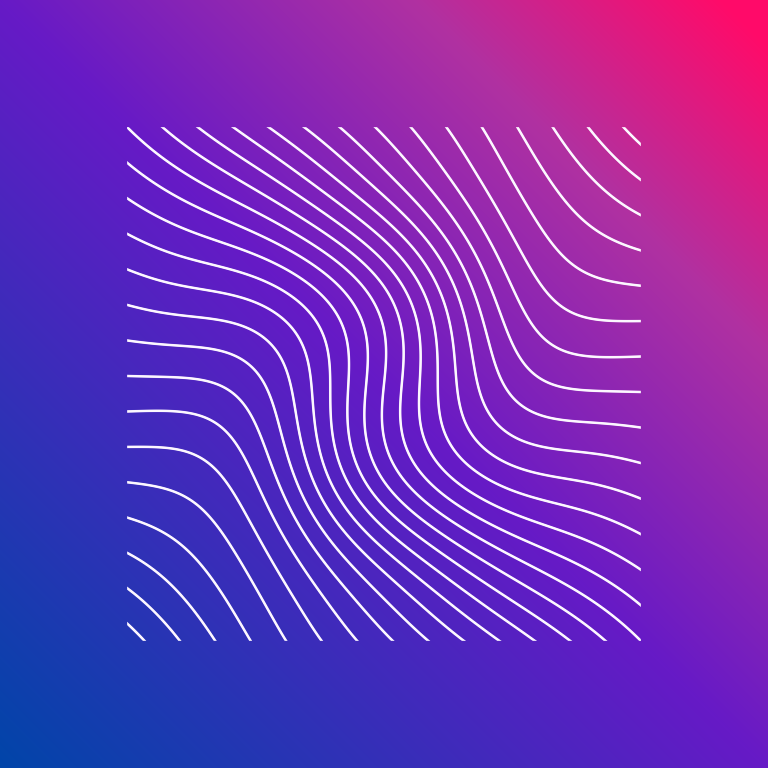
A WebGL 1 fragment shader for this background:

```glsl
precision highp float;

uniform vec2 u_resolution;

#define PI 3.14159265
#define PANEL_SIZE 0.667
#define LINE_SPACING 0.0692
#define LINE_HALF_WIDTH 0.00165
#define BLUE vec3(0.0, 0.27, 0.66)
#define VIOLET vec3(0.40, 0.10, 0.775)
#define MAGENTA vec3(0.69, 0.19, 0.63)
#define RED vec3(1.0, 0.04, 0.41)
#define LINE_COLOR vec3(0.99, 0.97, 1.0)

// Diagonal ramp from the lower left to the upper right corner
vec3 background(vec2 uv) {
  float t = 0.5 * (uv.x + uv.y);
  vec3 color = mix(BLUE, VIOLET, smoothstep(-0.1, 0.6, t) * 0.0 + clamp(t / 0.5, 0.0, 1.0));
  color = mix(color, MAGENTA, clamp((t - 0.5) / 0.27, 0.0, 1.0));
  return mix(color, RED, clamp((t - 0.77) / 0.2, 0.0, 1.0));
}

// Diagonal height field, bent by layered sines that vanish on the panel border
float height(vec2 p) {
  vec2 wave = 2.0 * PI * p;
  vec2 falloff = cos(PI * p);
  float bendX = 0.177 * sin(wave.x) - 0.0063 * sin(3.0 * wave.x);
  float bendY = 0.094 * sin(wave.y) + 0.049 * sin(2.0 * wave.y);
  float fadeX = falloff.y * (0.7 + 0.3 * falloff.y);
  float fadeY = falloff.x * (1.3 * falloff.x * falloff.x - 0.3);
  return p.x + p.y + bendX * fadeX - bendY * fadeY;
}

// Coverage of the evenly spaced contours, with constant stroke width
float contours(vec2 p, float pixel) {
  vec2 e = vec2(0.002, 0.0);
  vec2 slope = vec2(height(p + e.xy) - height(p - e.xy),
                    height(p + e.yx) - height(p - e.yx)) / (2.0 * e.x);
  float level = height(p) / LINE_SPACING;
  float offset = abs(fract(level + 0.5) - 0.5) * LINE_SPACING;
  float dist = offset / max(length(slope), 0.05) * PANEL_SIZE;
  return 1.0 - smoothstep(-0.6 * pixel, 0.6 * pixel, dist - LINE_HALF_WIDTH);
}

// Square panel that bounds the contours
float panel(vec2 p, float pixel) {
  float edge = (max(abs(p.x), abs(p.y)) - 0.5) * PANEL_SIZE - 0.5 * LINE_HALF_WIDTH;
  return 1.0 - smoothstep(-0.5 * pixel, 0.5 * pixel, edge);
}

void main() {
  float pixel = 1.0 / min(u_resolution.x, u_resolution.y);
  vec2 uv = gl_FragCoord.xy / u_resolution;
  vec2 centered = (gl_FragCoord.xy - 0.5 * u_resolution) * pixel;
  vec2 p = centered / PANEL_SIZE;

  float ink = contours(p, pixel) * panel(p, pixel);
  gl_FragColor = vec4(mix(background(uv), LINE_COLOR, ink), 1.0);
}
```
